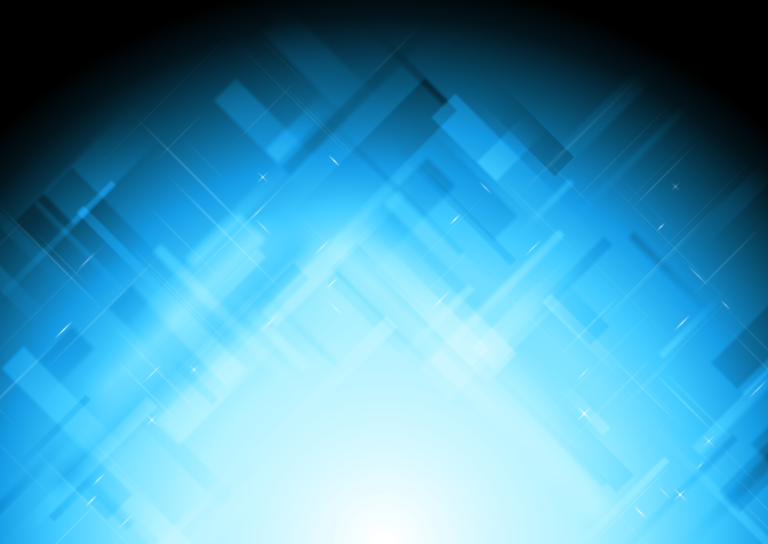
Give the GLSL for this background, as a Shadertoy shader.

```glsl
#define BAR_COUNT 80
#define STREAK_COUNT 110
#define SPARK_COUNT 36
#define BAR_SHIFT 0.055
#define STREAK_LIGHT 0.24
#define SPARK_LIGHT 0.85

const float PI = 3.14159;
const vec3 PALE = vec3(0.78, 0.97, 1.0);

vec4 hash4(float n) {
    vec4 p = fract(n * vec4(0.1031, 0.1030, 0.0973, 0.1099));
    p += dot(p, p.wzxy + 33.33);
    return fract((p.xxyz + p.yzzw) * p.zywx);
}

// x runs along a rising diagonal, y along a falling one
vec2 toDiagonal(vec2 p) {
    return vec2(p.x + p.y, p.y - p.x) * 0.70711;
}

// Random place in the half ring above the bottom centre
vec2 arcPoint(vec2 h, float inner, float outer) {
    float angle = PI * h.x;
    return mix(inner, outer, h.y) * vec2(cos(angle), sin(angle));
}

// Offset from a scattered shape, with x along its length
vec2 localAxes(vec2 p, vec2 centre, bool falling) {
    vec2 q = toDiagonal(p - centre);
    return falling ? q.yx : q;
}

float softBox(vec2 q, vec2 halfSize, float blur) {
    vec2 inside = 1.0 - smoothstep(halfSize - blur, halfSize + blur, abs(q));
    return inside.x * inside.y;
}

float ramp(float a, float b, float x) {
    return clamp((x - a) / (b - a), 0.0, 1.0);
}

vec3 radialColour(float r) {
    vec3 c = mix(vec3(1.0), vec3(0.82, 0.97, 1.0), ramp(0.01, 0.20, r));
    c = mix(c, vec3(0.70, 0.95, 1.0), ramp(0.20, 0.36, r));
    c = mix(c, vec3(0.52, 0.90, 1.0), ramp(0.36, 0.47, r));
    c = mix(c, vec3(0.24, 0.79, 1.0), ramp(0.47, 0.61, r));
    c = mix(c, vec3(0.08, 0.61, 0.90), ramp(0.61, 0.72, r));
    c = mix(c, vec3(0.03, 0.33, 0.47), ramp(0.72, 0.85, r));
    c = mix(c, vec3(0.01, 0.08, 0.11), ramp(0.85, 0.97, r));
    return mix(c, vec3(0.0), ramp(0.97, 1.04, r));
}

// Wide light and dark bands that bend the radial glow
float broadBands(vec2 p) {
    vec2 d = toDiagonal(p);
    float shade = 0.08 * softBox(d - vec2(-0.03, 0.495), vec2(0.32, 0.012), 0.03);
    shade -= 0.07 * softBox(d - vec2(0.04, 0.565), vec2(0.22, 0.015), 0.035);
    shade -= 0.06 * softBox(d - vec2(0.325, 0.10), vec2(0.015, 0.35), 0.03);
    shade += 0.04 * softBox(d - vec2(0.43, 0.16), vec2(0.03, 0.28), 0.04);
    vec2 patchOffset = p - vec2(-0.07, 0.51);
    return shade - 0.09 * exp(-dot(patchOffset, patchOffset) * 90.0);
}

float scatteredBars(vec2 p, float pixel) {
    float shade = 0.0;
    for (int i = 0; i < BAR_COUNT; i++) {
        vec4 h = hash4(float(i) + 11.0);
        vec4 k = hash4(float(i) + 211.0);
        vec2 q = localAxes(p, arcPoint(h.xy, 0.30, 0.93), k.x > 0.55);
        vec2 size = vec2(mix(0.07, 0.26, h.z), mix(0.006, 0.045, h.w * h.w));
        float side = k.y > 0.5 ? 1.0 : -1.0;
        float fade = smoothstep(-size.x, size.x, q.x * side);
        float blur = pixel + 0.006 * k.z;
        shade += (k.w > 0.45 ? -1.0 : 0.8) * fade * softBox(q, size, blur);
    }
    return shade * BAR_SHIFT;
}

float thinStreaks(vec2 p, float pixel) {
    float light = 0.0;
    for (int i = 0; i < STREAK_COUNT; i++) {
        vec4 h = hash4(float(i) + 503.0);
        vec4 k = hash4(float(i) + 809.0);
        vec2 q = localAxes(p, arcPoint(h.xy, 0.34, 0.92), k.x > 0.5);
        float reach = mix(0.05, 0.25, h.z);
        float taper = 1.0 - smoothstep(0.2, 1.0, abs(q.x) / reach);
        float width = mix(0.0004, 0.0022, h.w * h.w);
        light += taper * mix(0.3, 1.0, k.y) * softBox(q, vec2(reach, width), pixel);
    }
    return light * STREAK_LIGHT;
}

// Short bright glints, a few of them crossed
float sparks(vec2 p, float pixel) {
    float light = 0.0;
    for (int i = 0; i < SPARK_COUNT; i++) {
        vec4 h = hash4(float(i) + 1201.0);
        vec4 k = hash4(float(i) + 1409.0);
        vec2 q = localAxes(p, arcPoint(h.xy, 0.42, 0.88), k.x > 0.6);
        float reach = mix(0.010, 0.028, h.z);
        vec2 along = max(1.0 - abs(q) / reach, 0.0);
        vec2 thin = exp(-q * q / pow(0.0008 + 0.4 * pixel, 2.0));
        float cross = step(0.8, k.y);
        light += (along.x * thin.y + cross * along.y * thin.x) * mix(0.4, 1.0, h.w);
    }
    return light * SPARK_LIGHT;
}

void mainImage(out vec4 fragColor, in vec2 fragCoord) {
    vec2 p = (fragCoord - vec2(0.5 * iResolution.x, 0.0)) / iResolution.y;
    float pixel = 1.0 / iResolution.y;
    float radius = length(p);

    // Glow from the bottom centre, broken up by diagonal bars
    float calm = smoothstep(0.10, 0.42, radius) * (1.0 - smoothstep(0.84, 1.02, radius));
    float level = radius + calm * (broadBands(p) + scatteredBars(p, pixel));
    vec3 colour = radialColour(level);

    // Fine light on top, fading out into the dark corners
    float lit = 1.0 - smoothstep(0.68, 1.0, radius);
    float streak = min(thinStreaks(p, pixel), 0.6) * mix(0.15, 1.0, lit);
    colour = mix(colour, max(colour, PALE), streak);
    colour = mix(colour, vec3(1.0), min(sparks(p, pixel), 1.0) * mix(0.3, 1.0, lit));
    fragColor = vec4(colour, 1.0);
}
```
